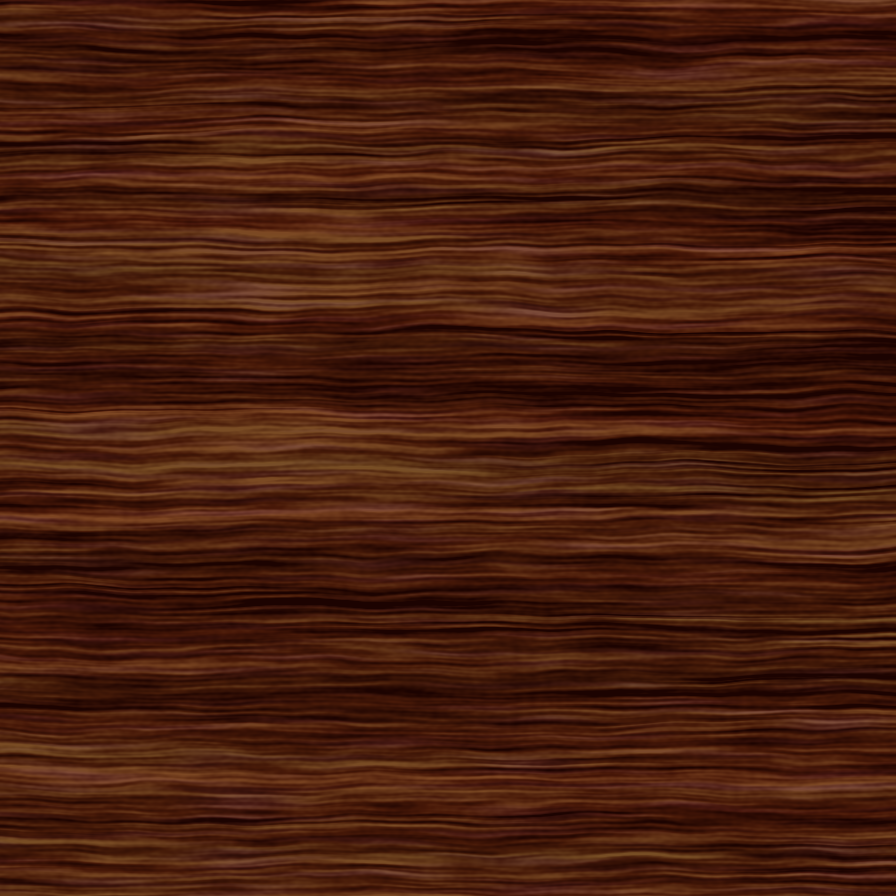
Give the GLSL for this texture, as a three.js fragment shader.

```glsl
varying vec2 vUv;

vec2 gradient(vec2 cell) {
  float h = fract(sin(dot(cell, vec2(127.1, 311.7))) * 43758.55);
  return vec2(cos(h * 6.2832), sin(h * 6.2832));
}

float gradientNoise(vec2 p) {
  vec2 i = floor(p);
  vec2 f = p - i;
  vec2 u = f * f * f * (f * (f * 6.0 - 15.0) + 10.0);
  float a = dot(gradient(i), f);
  float b = dot(gradient(i + vec2(1.0, 0.0)), f - vec2(1.0, 0.0));
  float c = dot(gradient(i + vec2(0.0, 1.0)), f - vec2(0.0, 1.0));
  float d = dot(gradient(i + 1.0), f - 1.0);
  return mix(mix(a, b, u.x), mix(c, d, u.x), u.y);
}

// Gentle waviness that bends all fibres together
vec2 bendGrain(vec2 p) {
  p.y += 0.008 * gradientNoise(p * vec2(5.0, 9.0) + 3.7);
  p.y += 0.004 * gradientNoise(p * vec2(15.0, 34.0) + 19.3);
  return p;
}

// Long streaks, each octave thinner and shorter than the last
float streaks(vec2 p) {
  vec2 frequency = vec2(0.35, 17.0);
  float sum = 0.0;
  for (int i = 0; i < 5; i++) {
    float layer = float(i);
    float amplitude = 0.3 + 0.035 * layer;
    sum += amplitude * gradientNoise(p * frequency + layer * vec2(17.3, 41.7) + 0.4);
    frequency *= vec2(2.1, 1.93);
  }
  return sum;
}

// Thin dark pores, drawn where a stretched noise crosses a level
float creases(vec2 p) {
  float level = gradientNoise(p * vec2(1.5, 84.0) + 71.3) - 0.16;
  float presence = smoothstep(-0.2, 0.25, gradientNoise(p * vec2(1.3, 21.0) + 33.1));
  return presence * (1.0 - smoothstep(0.02, 0.2, abs(level)));
}

void main() {
  vec2 p = bendGrain(vUv);

  float tone = 0.5 + 1.12 * streaks(p);
  tone -= 0.4 * creases(p);
  tone += 0.22 * creases(p + vec2(0.0, 0.004));

  // Short fibres and faint speckle
  tone += 0.24 * gradientNoise(p * vec2(22.0, 215.0) + 5.9);
  tone += 0.1 * gradientNoise(vUv * vec2(110.0, 240.0) + 27.1);
  tone = clamp(tone, 0.0, 1.05);

  // Dark umber through red brown to golden tan
  vec3 umber = vec3(0.11, 0.012, 0.002);
  vec3 redBrown = vec3(0.28, 0.102, 0.032);
  vec3 goldenTan = vec3(0.46, 0.275, 0.13);
  vec3 color = tone < 0.5
    ? mix(umber, redBrown, tone * 2.0)
    : mix(redBrown, goldenTan, tone * 2.0 - 1.0);

  // Streaks of redder and of greyer wood
  float redness = gradientNoise(p * vec2(0.9, 37.0) + 57.7);
  float greyness = gradientNoise(p * vec2(6.0, 120.0) + 91.9);
  color += tone * vec3(0.03, -0.04, -0.01) * redness;
  color.b += 0.16 * tone * max(greyness, 0.0);

  gl_FragColor = vec4(max(color, 0.0), 1.0);
}
```
